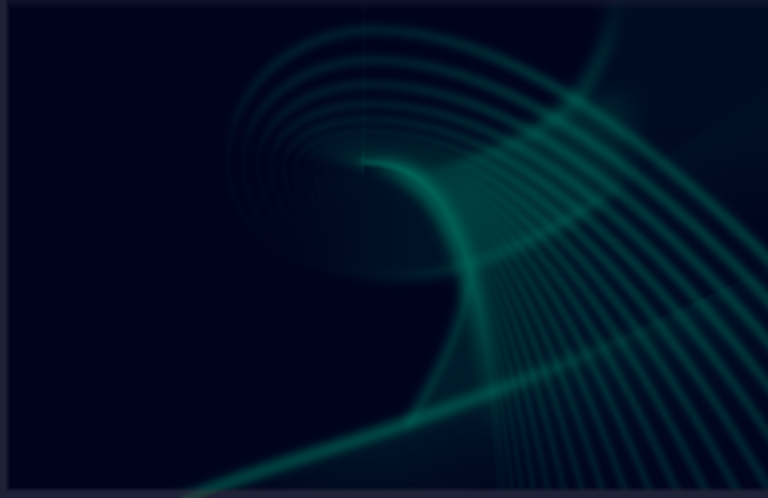
Give the GLSL for this background, as a Shadertoy shader.

```glsl
// Draws a curling fan of soft teal light strands over a midnight blue ground.

// Cubic curve: x = signed distance (positive below a rightward path), y = place along it
vec2 curve(vec2 p, vec2 a, vec2 b, vec2 c, vec2 d) {
    const int STEPS = 20;
    float nearest = 1e5, side = 1.0, along = 0.0;
    vec2 from = a;
    for (int i = 1; i <= STEPS; i++) {
        float t = float(i) / float(STEPS), s = 1.0 - t;
        vec2 to = s * s * s * a + 3.0 * s * t * (s * b + t * c) + t * t * t * d;
        vec2 dir = to - from, rel = p - from;
        float h = clamp(dot(rel, dir) / dot(dir, dir), 0.0, 1.0);
        vec2 gap = rel - dir * h;
        float dist = dot(gap, gap);
        if (dist < nearest) {
            nearest = dist;
            side = dir.x * rel.y - dir.y * rel.x < 0.0 ? -1.0 : 1.0;
            along = (float(i) - 1.0 + h) / float(STEPS);
        }
        from = to;
    }
    return vec2(side * sqrt(nearest), along);
}

float glow(float dist, float width) {
    return exp(-dist * dist / (width * width));
}

// Fades from 1 to 0 as v rises from lo to hi
float fall(float lo, float hi, float v) {
    return 1.0 - smoothstep(lo, hi, v);
}

// Fan of strands: a half ring on the left that opens into a sweep to the right
float fan(vec2 p) {
    const float COUNT = 20.0;
    float light = 0.0;
    for (float k = 0.0; k < COUNT; k++) {
        float outer = 1.0 - k / COUNT;
        float rise = pow(outer, 5.0);
        float width = mix(0.022, 0.068, outer);
        float strength = 0.05 + 0.42 * outer;
        vec2 top = mix(vec2(3.65, 1.63), vec2(3.75, 0.30), rise);

        if (p.x < top.x) {
            vec2 centre = vec2(top.x, mix(1.85, 1.62, outer));
            float below = step(centre.y, p.y);
            vec2 radius = vec2(1.47 * pow(outer, 2.5),
                mix(centre.y - top.y, 1.18 * pow(outer, 1.5), below));
            vec2 q = (p - centre) / radius;
            float len = length(q);
            float dist = (len - 1.0) * len / max(length(q / radius), 1e-3);
            float fade = mix(0.07, 0.42, fall(-0.95, 0.0, q.y));
            light += strength * fade * fall(0.3, 1.0, q.y)
                * glow(dist, width * mix(0.6, 1.0, fall(-1.0, 0.2, q.y)));
        } else {
            vec2 pull = vec2(mix(4.55, 5.20, pow(outer, 3.0)), top.y);
            vec2 bend = mix(vec2(4.9, 2.7), vec2(7.2, 1.7), pow(outer, 2.2));
            vec2 end = mix(vec2(5.0, 5.6), vec2(9.6, 4.8), pow(outer, 1.7));
            vec2 strand = curve(p, top, pull, bend, end);
            light += strength * mix(0.42, 0.92, smoothstep(0.0, 0.5, strand.y))
                * mix(1.0, 0.65, smoothstep(0.75, 1.0, strand.y))
                * glow(strand.x, width);
        }
    }
    return light;
}

void mainImage(out vec4 fragColor, in vec2 fragCoord) {
    // Canvas is 4.98 units high, y runs down from the top
    vec2 uv = fragCoord / iResolution.xy;
    vec2 p = vec2(fragCoord.x, iResolution.y - fragCoord.y) * 4.98 / iResolution.y;

    // Main strands
    vec2 spine = curve(p, vec2(3.55, 1.63), vec2(4.55, 1.62), vec2(4.9, 2.7), vec2(5.0, 5.6));
    vec2 upper = curve(p, vec2(6.13, -0.1), vec2(6.1, 0.9), vec2(5.6, 1.35), vec2(4.2, 1.72));
    vec2 belly = curve(p, vec2(2.9, 2.6), vec2(4.0, 3.1), vec2(5.2, 2.6), vec2(6.4, 1.75));
    vec2 lower = curve(p, vec2(1.85, 5.0), vec2(3.0, 4.5), vec2(4.6, 4.2), vec2(6.9, 3.05));
    vec2 stem = curve(p, vec2(4.68, 2.6), vec2(4.66, 3.3), vec2(4.3, 3.8), vec2(4.1, 4.2));

    float light = fan(p);
    light += 0.75 * glow(spine.x, 0.11) * smoothstep(0.0, 0.25, spine.y) * fall(0.4, 0.9, spine.y);
    light += 0.30 * glow(upper.x, 0.10) * smoothstep(-0.1, 0.4, upper.y) * fall(0.5, 1.0, upper.y);
    light += 0.24 * glow(belly.x, 0.08) * smoothstep(0.1, 0.7, belly.y) * fall(0.8, 1.0, belly.y);
    light += 0.55 * glow(lower.x, 0.08) * fall(0.55, 1.0, lower.y);
    light += 0.24 * glow(stem.x, 0.07) * smoothstep(0.0, 0.15, stem.y);

    // Veils between the strands
    float rightOfSpine = fall(-0.12, 0.06, spine.x);
    float aboveBelly = fall(-0.06, 0.06, belly.x);
    float aboveLower = fall(-0.05, 0.05, lower.x);
    float insideUpper = fall(-0.08, 0.08, upper.x);
    light += 0.30 * rightOfSpine * aboveBelly * insideUpper
        * smoothstep(3.9, 4.8, p.x) * fall(5.8, 6.6, p.x) * smoothstep(0.7, 1.2, p.y);
    light += 0.07 * insideUpper * smoothstep(5.9, 6.2, p.x) * fall(1.2, 2.4, p.y);
    light += 0.22 * rightOfSpine * (1.0 - aboveBelly) * aboveLower * exp(-abs(spine.x) / 1.3);
    light += 0.20 * (1.0 - aboveLower) * exp(-abs(lower.x) / 0.55) * smoothstep(2.0, 4.2, p.x);
    light += 0.20 * fall(-0.05, 0.04, stem.x) * (1.0 - rightOfSpine) * aboveLower
        * smoothstep(2.5, 2.9, p.y);
    light += 0.13 * (1.0 - rightOfSpine) * aboveBelly * smoothstep(2.5, 4.4, p.x)
        * smoothstep(1.5, 1.8, p.y) * fall(2.7, 2.95, p.y);

    // Colour, then a pale rim on the canvas edges
    vec3 color = mix(vec3(0.0, 0.01, 0.11), vec3(0.0, 0.53, 0.42), 1.0 - exp(-light));
    float rim = max(fall(0.006, 0.014, uv.x), fall(0.010, 0.024, uv.y));
    rim = max(rim, 0.45 * fall(0.0, 0.024, 1.0 - uv.y));
    color = mix(color, max(color, vec3(0.12, 0.13, 0.22)), rim);
    fragColor = vec4(color, 1.0);
}
```
